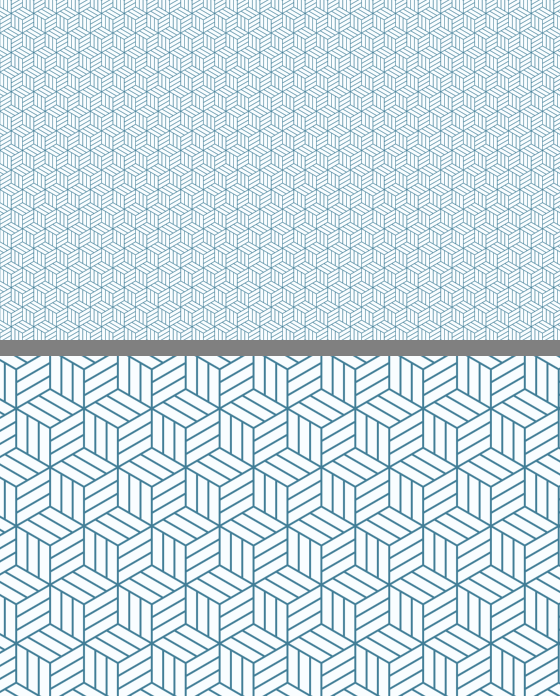
Top: the whole. Bottom: its middle third, enlarged.
Reproduce this pattern procedurally as a Shadertoy shader.

```glsl
// Isometric cubes in thin blue line work, each face ruled into parallel strips.
// The plane folds to the nearest six-way corner of a triangular lattice, then
// one 60 degree sector is drawn there and turned around the corner six times.

const float CUBES_ACROSS = 24.77;             // cube widths over the canvas width
const vec2  CENTER_SHIFT = vec2(0.11, 0.0);   // corner nearest the middle, in cubes
const float STRIPS       = 3.0;               // strips per face
const float LINE_WIDTH   = 0.0287;            // in cube widths
const vec3  PAPER_COLOR  = vec3(0.975, 0.993, 1.0);
const vec3  LINE_COLOR   = vec3(0.25, 0.49, 0.59);
const int   SAMPLES      = 4;                 // samples per pixel side
const float FILTER_WIDTH = 1.2;               // smoothing filter, in pixels

const float SECTOR = 1.04719755;              // 60 degrees
const float FACE_HEIGHT = 0.5;                // rhombus height in cube widths

// Vector from the nearest lattice corner to p
vec2 nearestCorner(vec2 p) {
    vec2 cell = vec2(1.0, sqrt(3.0));
    vec2 a = mod(p + 0.5 * cell, cell) - 0.5 * cell;
    vec2 b = mod(p, cell) - 0.5 * cell;
    return dot(a, a) < dot(b, b) ? a : b;
}

// Turn q so that its sector starts on the x axis
vec2 foldSector(vec2 q) {
    float start = 0.5 * SECTOR;
    float turn = floor((atan(q.y, q.x) - start) / SECTOR) * SECTOR + start;
    float c = cos(turn), s = sin(turn);
    return vec2(c * q.x + s * q.y, c * q.y - s * q.x);
}

// Share of a footprint at distance d that a line covers
float lineCoverage(float d, float footprint) {
    float halfLine = 0.5 * LINE_WIDTH, halfFoot = 0.5 * footprint;
    float overlap = min(halfLine, d + halfFoot) - max(-halfLine, d - halfFoot);
    return clamp(overlap / footprint, 0.0, 1.0);
}

float cubeLines(vec2 p, float footprint) {
    vec2 q = foldSector(nearestCorner(p));

    // Strips run along the x axis and include two of the face edges
    float spacing = FACE_HEIGHT / STRIPS;
    float strip = abs(fract(q.y / spacing + 0.5) - 0.5) * spacing;

    // The far side of the sector is the other face edge
    float edge = abs(dot(q, vec2(sin(SECTOR), -cos(SECTOR))));

    return lineCoverage(min(strip, edge), footprint);
}

void mainImage(out vec4 fragColor, in vec2 fragCoord) {
    float scale = CUBES_ACROSS / iResolution.x;
    float count = float(SAMPLES);
    float ink = 0.0;

    // Average a small grid of samples over the filter
    for (int j = 0; j < SAMPLES; j++)
    for (int i = 0; i < SAMPLES; i++) {
        vec2 offset = ((vec2(i, j) + 0.5) / count - 0.5) * FILTER_WIDTH;
        vec2 p = (fragCoord + offset - 0.5 * iResolution.xy) * scale - CENTER_SHIFT;
        ink += cubeLines(p, scale * FILTER_WIDTH / count);
    }
    ink /= count * count;

    fragColor = vec4(mix(PAPER_COLOR, LINE_COLOR, ink), 1.0);
}
```
